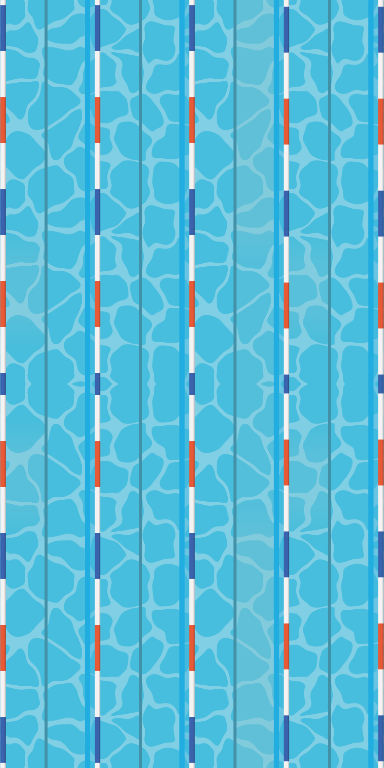
This pattern is drawn by a Shadertoy shader. Its source:

```glsl
// Swimming pool lanes from above: rippled water, floor lines and striped float ropes.

vec2 hash2(vec2 p) {
    p = vec2(dot(p, vec2(127.1, 311.7)), dot(p, vec2(269.5, 183.3)));
    return fract(sin(p) * 43758.55);
}

// Gradient noise that wraps after a whole number of lattice cells
float gradientNoise(vec2 p, float period) {
    vec2 i = floor(p), f = p - i;
    vec2 w = f * f * f * (f * (f * 6.0 - 15.0) + 10.0);
    vec4 corner;
    for (int k = 0; k < 4; k++) {
        vec2 o = vec2(k & 1, k >> 1);
        vec2 g = hash2(mod(i + o, period) + 17.0) * 2.0 - 1.0;
        corner[k] = dot(g, f - o);
    }
    return mix(mix(corner.x, corner.y, w.x), mix(corner.z, corner.w, w.x), w.y);
}

// Offset from p to the jittered centre of a wrapped cell
vec2 toCentre(vec2 p, vec2 cell) {
    return cell + 0.08 + 0.84 * hash2(mod(cell, 5.0)) - p;
}

// Distance to the cell walls, blended so that junctions become round
float wallDistance(vec2 p) {
    vec2 base = floor(p), home = base, nearest = vec2(9.0);
    for (int y = -1; y <= 1; y++)
    for (int x = -1; x <= 1; x++) {
        vec2 cell = base + vec2(x, y);
        vec2 r = toCentre(p, cell);
        if (dot(r, r) < dot(nearest, nearest)) { nearest = r; home = cell; }
    }
    float sum = 0.0;
    for (int y = -2; y <= 2; y++)
    for (int x = -2; x <= 2; x++) {
        vec2 r = toCentre(p, home + vec2(x, y));
        vec2 gap = r - nearest;
        if (dot(gap, gap) > 0.0001)
            sum += exp(-16.0 * dot(0.5 * (r + nearest), normalize(gap)));
    }
    return -log(sum) / 16.0;
}

// Antialiased strip around zero
float strip(float d, float halfWidth, float px) {
    return 1.0 - smoothstep(-0.5 * px, 0.5 * px, abs(d) - halfWidth);
}

// Soft-edged interval
float span(float x, float a, float b, float soft) {
    return smoothstep(a - soft, a + soft, x) * (1.0 - smoothstep(b - soft, b + soft, x));
}

void mainImage(out vec4 fragColor, in vec2 fragCoord) {
    // One unit is one lane; the lower half mirrors the upper half
    float px = 1.0 / (0.246 * iResolution.x);
    vec2 p = (fragCoord - 0.5 * iResolution.xy) * px;
    p.y = abs(p.y);
    float lane = floor(p.x), across = p.x - lane;
    float ropeX = p.x - round(p.x);

    // Light ripples, repeating every two lanes
    vec2 q = p * vec2(2.5, 2.568);
    vec2 warp = vec2(gradientNoise(q * 2.0, 10.0), gradientNoise(q * 2.0 + 4.5, 10.0));
    vec2 sway = vec2(gradientNoise(q + 2.3, 5.0), gradientNoise(q + 0.7, 5.0));
    float wall = wallDistance(q + 0.24 * warp + 0.35 * sway);
    float thickness = 0.052 + 0.07 * gradientNoise(q * 2.0 + 1.7, 10.0);
    float ripple = 1.0 - smoothstep(-1.3 * px, 1.3 * px, wall - thickness);
    vec3 color = mix(vec3(0.28, 0.745, 0.865), vec3(0.50, 0.81, 0.895), ripple);

    // Pale patches in some half lanes
    float pale = 0.0;
    if (lane == 0.0)
        pale = span(across, 0.455, 0.865, px) * mix(0.5, 1.0, smoothstep(1.2, 1.7, p.y));
    if (lane == 1.0 || lane == -2.0)
        pale = span(across, 0.03, 0.455, px) * span(p.y, 0.55, 1.45, 0.25) * 0.7;
    color = mix(color, vec3(0.53, 0.77, 0.82), 0.38 * pale);

    // Bright blue stripe, the tint beside it, and the dark floor line
    color = mix(color, vec3(0.20, 0.69, 0.87), 0.3 * strip(ropeX + 0.055, 0.04, px));
    color = mix(color, vec3(0.13, 0.68, 0.88), strip(ropeX + 0.106, 0.028, px));
    color = mix(color, vec3(0.26, 0.57, 0.66), strip(across - 0.455, 0.016, px));

    // Float rope: blue, white, red, white along its length
    float along = mod(p.y + 0.37 + 0.016 * step(0.5, p.x), 1.947);
    float blue = strip(along - 0.243, 0.243, px);
    float red = strip(along - 1.217, 0.243, px);
    vec3 rope = mix(vec3(0.96, 0.95, 0.95), vec3(0.23, 0.39, 0.68), blue);
    rope = mix(rope, vec3(0.91, 0.35, 0.21), red);
    rope *= 1.0 - 0.2 * smoothstep(0.008, 0.028, ropeX);
    color = mix(color, rope, strip(ropeX, 0.029, px));

    fragColor = vec4(color, 1.0);
}
```
